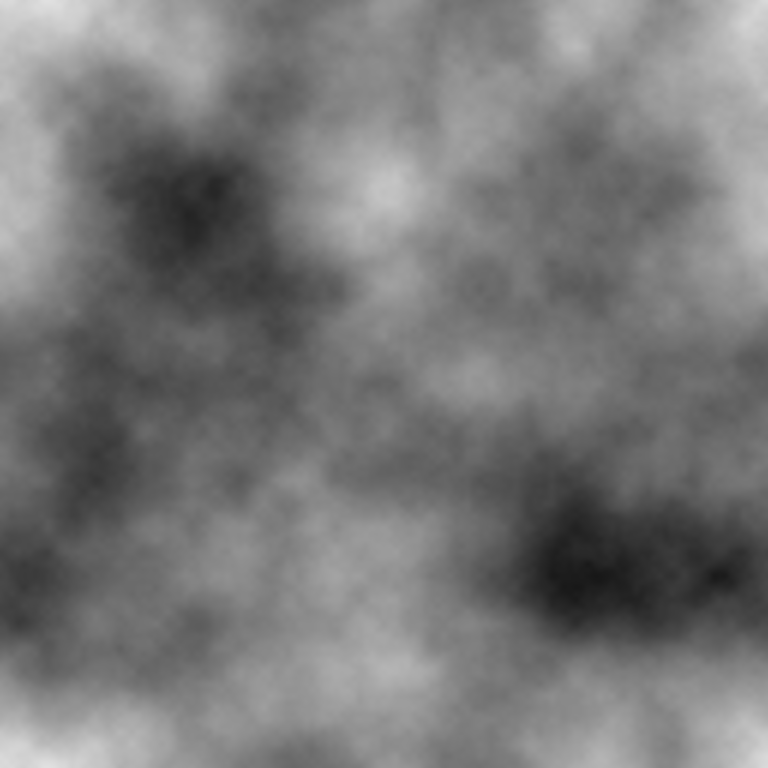
Reproduce this texture procedurally as a WebGL 2 fragment shader.

```glsl
#version 300 es
precision highp float;

uniform vec2 u_resolution;
out vec4 fragColor;

const float BASE_CELLS = 4.0;
const int OCTAVES = 6;
const float MEAN_GREY = 0.48;
const float CONTRAST = 0.53;
const float UNIFORM_DEVIATION = 0.289;

float hash(vec2 p) {
    return fract(sin(dot(p, vec2(127.1, 311.7))) * 43758.5453);
}

// Random lattice value that repeats after a whole number of cells
float latticeValue(vec2 cell, float period, float seed) {
    return hash(mod(cell, period) + seed * vec2(17.3, 9.1));
}

// Smoothly interpolated value noise, wrapping over the unit square
float tiledNoise(vec2 uv, float period, float seed) {
    vec2 p = uv * period;
    vec2 cell = floor(p);
    vec2 f = p - cell;
    vec2 blend = f * f * (3.0 - 2.0 * f);
    float bottom = mix(latticeValue(cell, period, seed),
                       latticeValue(cell + vec2(1.0, 0.0), period, seed), blend.x);
    float top = mix(latticeValue(cell + vec2(0.0, 1.0), period, seed),
                    latticeValue(cell + vec2(1.0, 1.0), period, seed), blend.x);
    return mix(bottom, top, blend.y);
}

// Mean and standard deviation of one lattice
vec2 latticeStats(float period, float seed) {
    float sum = 0.0;
    float squares = 0.0;
    for (float y = 0.0; y < period; y++) {
        for (float x = 0.0; x < period; x++) {
            float v = latticeValue(vec2(x, y), period, seed);
            sum += v;
            squares += v * v;
        }
    }
    float count = period * period;
    float mean = sum / count;
    return vec2(mean, sqrt(max(squares / count - mean * mean, 0.001)));
}

// Octaves of halving size and strength, centred on zero
float cloud(vec2 uv, float seed) {
    // Level the few large cells so they keep an even balance of light and dark
    vec2 stats = latticeStats(BASE_CELLS, seed);
    float total = (tiledNoise(uv, BASE_CELLS, seed) - stats.x) * UNIFORM_DEVIATION / stats.y;

    float amplitude = 0.5;
    float period = BASE_CELLS * 2.0;
    for (int i = 1; i < OCTAVES; i++) {
        total += amplitude * (tiledNoise(uv, period, seed + float(i)) - 0.5);
        amplitude *= 0.5;
        period *= 2.0;
    }
    return total;
}

void main() {
    vec2 uv = gl_FragCoord.xy / u_resolution;
    float grey = MEAN_GREY + CONTRAST * cloud(uv, 3.0);
    fragColor = vec4(vec3(clamp(grey, 0.0, 1.0)), 1.0);
}
```
